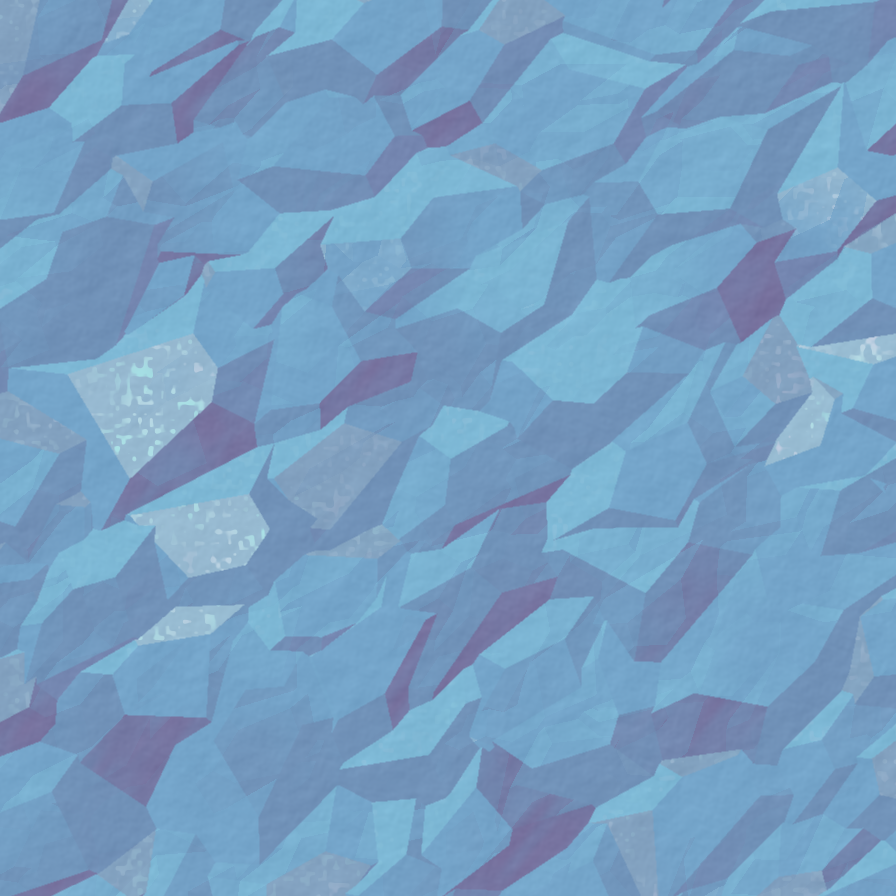
A three.js fragment shader for this texture:

```glsl
// Faceted blue crystal rock: a stretched diagonal grid of cut stones, each a
// tilted top bounded by sloping sides; the highest plane shows at each point.
// Facets are lit from the upper left, then given embossed grain and glints.
varying vec2 vUv;

const float TAU = 6.28319;
const float SIDES = 5.0;
const vec3 DUSK = vec3(0.455, 0.525, 0.69);
const vec3 SLATE = vec3(0.44, 0.57, 0.72);
const vec3 SKY = vec3(0.455, 0.645, 0.79);
const vec3 AQUA = vec3(0.49, 0.72, 0.835);
const vec3 MAUVE = vec3(0.465, 0.435, 0.61);
const vec3 ASH = vec3(0.53, 0.63, 0.74);
const vec3 PEARL = vec3(0.62, 0.74, 0.82);

vec3 hash3(vec2 p) {
  vec3 q = fract(p.xyx * vec3(0.1031, 0.1030, 0.0973));
  q += dot(q, q.yxz + 33.33);
  return fract((q.xxy + q.yzz) * q.zyx);
}

float noise(vec2 p) {
  vec2 i = floor(p);
  vec2 f = fract(p);
  f = f * f * (3.0 - 2.0 * f);
  float low = mix(hash3(i).x, hash3(i + vec2(1.0, 0.0)).x, f.x);
  float high = mix(hash3(i + vec2(0.0, 1.0)).x, hash3(i + 1.0).x, f.x);
  return mix(low, high, f.y);
}

// Rock surface height from four octaves
float roughness(vec2 p) {
  float sum = 0.0;
  float weight = 0.5;
  for (int i = 0; i < 4; i++) {
    sum += weight * noise(p);
    p = mat2(1.6, 1.2, -1.2, 1.6) * p + 7.3;
    weight *= 0.55;
  }
  return sum;
}

// Rotate the long axis to the rising diagonal and scale to stone cells
vec2 stoneSpace(vec2 uv, float angle, vec2 density) {
  float c = cos(angle);
  float s = sin(angle);
  return vec2(c * uv.x + s * uv.y, c * uv.y - s * uv.x) * density + 40.0;
}

// Visible facet: x = light, y = random tint, z = stone seed, w = height
vec4 facet(vec2 p) {
  vec2 base = floor(p - 0.5);
  vec4 visible = vec4(0.0, 0.0, 0.0, -9.0);
  for (int j = -1; j <= 2; j++) {
    for (int i = -1; i <= 2; i++) {
      vec2 cell = base + vec2(float(i), float(j));
      vec3 seed = hash3(cell);
      vec3 top = hash3(cell + 91.7);
      vec2 d = p - cell - 0.5 - 0.8 * (seed.xy - 0.5);
      vec2 tilt = 0.8 * (top.xy - 0.5);
      float lift = 0.35 * seed.z;
      vec4 stone = vec4(0.58 - 0.6 * tilt.y, top.z, seed.z, lift + 0.35 + dot(tilt, d));
      for (float k = 0.0; k < SIDES; k++) {
        vec3 r = hash3(cell + 17.3 * (k + 1.0));
        float a = TAU * ((k + 0.8 * r.x) / SIDES + seed.x);
        vec2 n = vec2(cos(a), sin(a));
        float h = lift + 0.75 - (1.0 + 0.6 * r.z) * dot(n, d);
        float light = 0.5 + 0.36 * n.y + 0.36 * (r.y - 0.5);
        if (h < stone.w) stone = vec4(light, fract(r.z * 7.0 + r.x), seed.z, h);
      }
      if (stone.w > visible.w) visible = stone;
    }
  }
  return visible;
}

// Facet colour, with the amount of glint in alpha
vec4 facetColor(vec4 f, float shade, float streak) {
  float t = f.x + shade;
  vec3 col = mix(DUSK, SLATE, smoothstep(0.08, 0.26, t));
  col = mix(col, SKY, smoothstep(0.36, 0.56, t));
  col = mix(col, AQUA, smoothstep(0.66, 0.84, t));
  float mauve = step(0.62, f.y) * (1.0 - smoothstep(0.2, 0.38, t));
  float ash = step(f.y, 0.11) * smoothstep(0.35, 0.5, t);
  float pearl = step(0.93, f.y) * smoothstep(0.5, 0.65, t);
  col = mix(col, MAUVE, mauve * (0.45 + 0.5 * streak));
  col = mix(col, ASH, 0.75 * ash);
  col = mix(col, PEARL, 0.8 * pearl);
  return vec4(col, pearl + 0.25 * ash + 0.12 * smoothstep(0.75, 0.9, t));
}

void main() {
  vec2 density = vec2(5.4, 8.6);
  vec2 p = stoneSpace(vUv, 0.66, density);

  // Faint smaller facets and broad drifts vary the light
  float minor = facet(p * 1.5 + 13.0).x - 0.5;
  float drift = noise(vUv * 7.0 + 3.0) - 0.5;
  float shade = 0.13 * minor + 0.16 * drift;
  float streak = noise(stoneSpace(vUv, 0.9, vec2(18.0, 75.0)));

  // Four samples smooth the facet edges
  vec4 surface = vec4(0.0);
  for (int s = 0; s < 4; s++) {
    vec2 corner = vec2(mod(float(s), 2.0), floor(float(s) / 2.0)) - 0.5;
    vec2 q = stoneSpace(vUv + 0.0011 * corner, 0.66, density);
    surface += 0.25 * facetColor(facet(q), shade, streak);
  }

  // Embossed grain lit from the upper left
  vec2 toLight = vec2(-0.0022, 0.0033);
  float relief = roughness(vUv * 30.0) - roughness((vUv + toLight) * 30.0);
  vec3 col = surface.rgb + 0.15 * relief * vec3(0.9, 1.0, 0.95);

  // Iridescent glints on pale facets
  float speck = smoothstep(0.62, 0.85, noise(vUv * 160.0)) * noise(vUv * 32.0 + 5.0);
  vec3 glint = mix(vec3(0.66, 0.93, 0.92), vec3(0.86, 0.80, 0.90), noise(vUv * 24.0));
  col = mix(col, glint, clamp(1.1 * speck * surface.a, 0.0, 0.8));
  gl_FragColor = vec4(col, 1.0);
}
```
